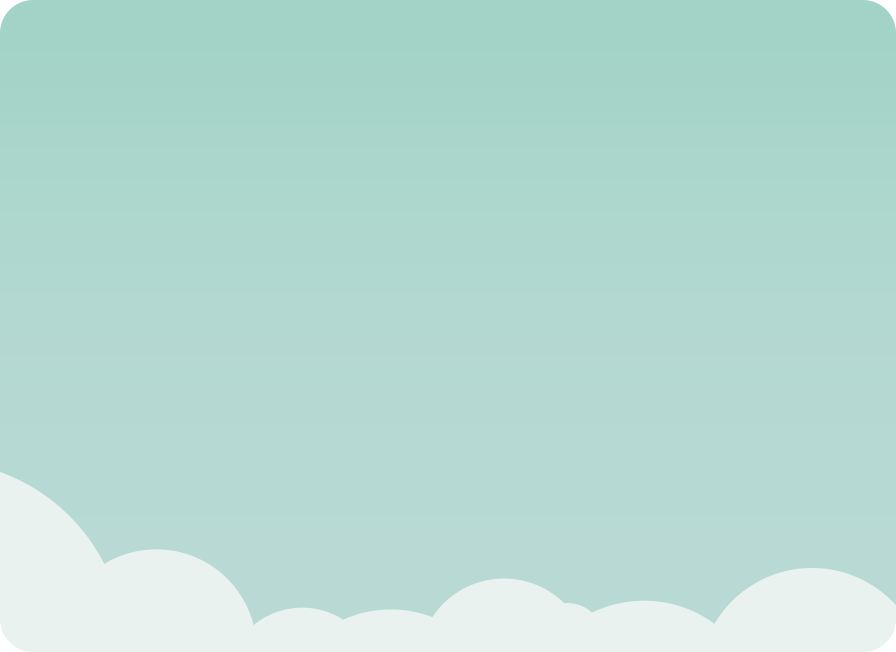
A WebGL 1 fragment shader for this background:

```glsl
precision highp float;
// Rounded card with a soft mint sky above a bank of pale round clouds.

uniform vec2 u_resolution;

const vec3 PAGE = vec3(1.0);
const vec3 CLOUD = vec3(0.914, 0.949, 0.937);
const vec3 SKY_TOP = vec3(0.639, 0.824, 0.776);
const vec3 SKY_UPPER = vec3(0.678, 0.843, 0.804);
const vec3 SKY_MIDDLE = vec3(0.702, 0.847, 0.820);
const vec3 SKY_LOW = vec3(0.720, 0.851, 0.831);
const float CORNER_RADIUS = 0.037;

// Signed distance to a circle given by its highest point and radius
float puff(vec2 p, vec2 crest, float radius) {
    return length(p - crest + vec2(0.0, radius)) - radius;
}

// Signed distance to a rounded box centred on the origin
float roundedBox(vec2 p, vec2 halfSize, float radius) {
    vec2 q = abs(p) - halfSize + radius;
    return length(max(q, 0.0)) + min(max(q.x, q.y), 0.0) - radius;
}

// Antialiased coverage of the inside of a distance field
float coverage(float dist, float pixel) {
    return clamp(0.5 - dist / pixel, 0.0, 1.0);
}

// Vertical gradient, with depth running from 0 at the top to 1 at the bottom
vec3 sky(float depth) {
    vec3 color = mix(SKY_TOP, SKY_UPPER, smoothstep(0.02, 0.34, depth));
    color = mix(color, SKY_MIDDLE, clamp((depth - 0.30) / 0.20, 0.0, 1.0));
    return mix(color, SKY_LOW, clamp((depth - 0.50) / 0.30, 0.0, 1.0));
}

// Union of the cloud puffs, from left to right
float cloudBank(vec2 p) {
    float d = puff(p, vec2(-0.0716, 0.2135), 0.2110);
    d = min(d, puff(p, vec2(0.1745, 0.1146), 0.1120));
    d = min(d, puff(p, vec2(0.3372, 0.0495), 0.0850));
    d = min(d, puff(p, vec2(0.4362, 0.0475), 0.1300));
    d = min(d, puff(p, vec2(0.5625, 0.0820), 0.0957));
    d = min(d, puff(p, vec2(0.6328, 0.0547), 0.0420));
    d = min(d, puff(p, vec2(0.7188, 0.0573), 0.1328));
    return min(d, puff(p, vec2(0.9063, 0.0938), 0.1263));
}

void main() {
    // One unit is the canvas width
    float pixel = 1.0 / u_resolution.x;
    vec2 p = gl_FragCoord.xy * pixel;
    vec2 halfSize = 0.5 * u_resolution * pixel;

    // Sky and clouds
    vec3 color = sky(1.0 - gl_FragCoord.y / u_resolution.y);
    color = mix(color, CLOUD, coverage(cloudBank(p), pixel));

    // Rounded corners
    float card = roundedBox(p - halfSize, halfSize, CORNER_RADIUS);
    color = mix(PAGE, color, coverage(card, pixel));

    gl_FragColor = vec4(color, 1.0);
}
```
